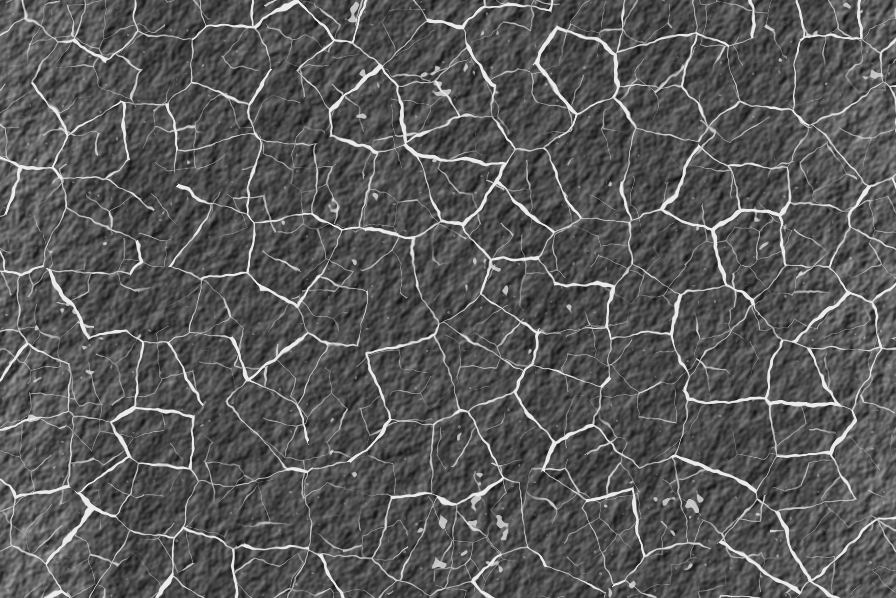
A Shadertoy shader for this texture:

```glsl
// Dark, rough dried ground split by a net of pale, jagged cracks.

#define MAIN_CELLS 9.5        // large plates per canvas height
#define FINE_CELLS 18.0       // small plates per canvas height
#define MAIN_WIDTH 0.0033     // widest half width of a main crack
#define FINE_WIDTH 0.0015     // widest half width of a fine crack
#define FINE_KEPT 0.55        // share of fine cracks that are open
#define JAGGEDNESS 1.0        // how far cracks wander
#define GROUND_TONE 0.288
#define RELIEF 0.32           // contrast of the grain
#define GRAIN_FREQ 36.0       // coarsest grain per canvas height
#define FLAKE_LEVEL 0.43      // lower gives more pale flakes
#define EDGE_DUST 0.07        // lightening at the left and right sides

vec2 hash2(vec2 p) {
    vec3 q = fract(p.xyx * vec3(0.1031, 0.1030, 0.0973));
    q += dot(q, q.yzx + 33.33);
    return fract((q.xx + q.yz) * q.zy);
}

vec2 latticeGradient(vec2 cell) {
    float angle = 6.2832 * hash2(cell).x;
    return vec2(cos(angle), sin(angle));
}

// Gradient noise, roughly -0.7 to 0.7
float noise(vec2 p) {
    vec2 i = floor(p), f = p - i;
    vec2 u = f * f * f * (f * (f * 6.0 - 15.0) + 10.0);
    vec2 e = vec2(1.0, 0.0);
    float a = dot(latticeGradient(i), f);
    float b = dot(latticeGradient(i + e.xy), f - e.xy);
    float c = dot(latticeGradient(i + e.yx), f - e.yx);
    float d = dot(latticeGradient(i + e.xx), f - e.xx);
    return mix(mix(a, b, u.x), mix(c, d, u.x), u.y);
}

vec2 noise2(vec2 p) {
    return vec2(noise(p), noise(p + vec2(37.4, 71.8)));
}

// Height of the ground, drawn out along a slanting direction
float groundHeight(vec2 p) {
    float height = 0.0, weight = 1.0;
    vec2 q = mat2(0.8, 0.45, -0.6, 0.6) * p * GRAIN_FREQ;
    for (int i = 0; i < 3; i++) {
        height += weight * noise(q);
        q = 2.0 * q + 17.3;
        weight *= 0.6;
    }
    return height;
}

// Voronoi borders; each border has its own width and may be closed
float cracks(vec2 p, float cells, float maxWidth, float kept, float px) {
    p *= cells;
    vec2 base = floor(p), nearId = base, toNear = vec2(8.0);
    for (int y = -1; y <= 1; y++)
    for (int x = -1; x <= 1; x++) {
        vec2 id = base + vec2(x, y);
        vec2 r = id + 0.05 + 0.9 * hash2(id) - p;
        if (dot(r, r) < dot(toNear, toNear)) { toNear = r; nearId = id; }
    }
    float pale = 0.0;
    for (int y = -2; y <= 2; y++)
    for (int x = -2; x <= 2; x++) {
        if (x == 0 && y == 0) continue;
        vec2 id = nearId + vec2(x, y);
        vec2 r = id + 0.05 + 0.9 * hash2(id) - p;
        float dist = dot(0.5 * (r + toNear), normalize(r - toNear)) / cells;
        vec2 border = hash2(id + nearId + 211.0);
        float width = maxWidth * mix(0.3, 1.0, border.x * border.x);
        width *= 1.0 + 0.9 * noise(p * 30.0 / cells);
        float cover = 1.0 - smoothstep(width - 0.7 * px, width + 0.7 * px, dist);
        float tone = mix(0.65, 1.0, smoothstep(0.0005, 0.002, width));
        pale = max(pale, cover * tone * step(border.y, kept));
    }
    return pale;
}

void mainImage(out vec4 fragColor, in vec2 fragCoord) {
    float px = 1.0 / iResolution.y;
    vec2 p = fragCoord * px;
    vec2 uv = fragCoord / iResolution.xy;

    // Grain lit from one side, over slow changes of tone
    vec2 light = 0.0025 * vec2(-0.8, 0.6);
    float slope = groundHeight(p - light) - groundHeight(p + light);
    float side = smoothstep(0.34, 0.5, abs(uv.x - 0.5) + 0.08 * noise(p * 5.0));
    float tone = GROUND_TONE + RELIEF * slope * (1.0 + 0.3 * side);
    tone += 0.05 * noise(p * 7.0 + 4.0) + EDGE_DUST * side;
    tone = max(tone, 0.07 + 0.25 * tone);

    // Pale flakes, denser along the middle column, and tiny specks
    float column = exp(-pow((uv.x - 0.52) / 0.035, 2.0));
    float patches = noise(p * 4.0 + 9.0) + 0.35 * column + 0.15 * side;
    float chips = 0.6 * noise(p * 28.0) + 0.4 * noise(p * 75.0 + 5.0);
    float flakes = smoothstep(FLAKE_LEVEL, FLAKE_LEVEL + 0.08, chips + 0.35 * patches);
    float specks = smoothstep(0.42, 0.62, noise(p * 110.0 + 3.0));
    tone = mix(tone, 0.85, max(0.85 * flakes, 0.4 * specks));

    // Cracks follow a bent plane so that they wander and jag
    vec2 bend = 0.012 * noise2(p * 14.0) + 0.0045 * noise2(p * 42.0)
              + 0.002 * noise2(p * 95.0);
    vec2 q = p + JAGGEDNESS * bend;
    float mainNet = cracks(q, MAIN_CELLS, MAIN_WIDTH, 0.93, px);
    float fineNet = cracks(q + 5.0, FINE_CELLS, FINE_WIDTH, FINE_KEPT, px);
    fineNet *= 0.85 * smoothstep(-0.45, 0.05, noise(p * 11.0 + 2.0));
    tone = mix(tone, 0.92, max(mainNet, fineNet));

    fragColor = vec4(vec3(clamp(tone, 0.0, 1.0)), 1.0);
}
```
